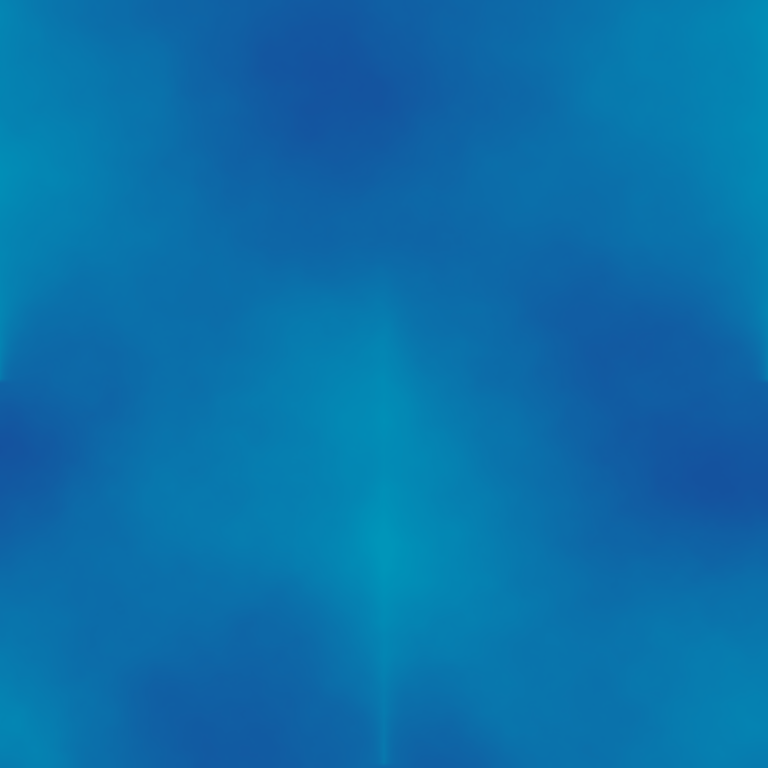
Give the GLSL for this background, as a WebGL 1 fragment shader.

```glsl
precision highp float;
// Soft blue and teal clouds with thin bright creases.
// Broad elliptical glows and shadows build a brightness field, cusped ridges
// rise at the centre and side edges, and fractal noise mottles the result.

uniform vec2 u_resolution;

const vec3 DEEP_BLUE = vec3(0.08, 0.32, 0.62);
const vec3 TEAL = vec3(0.0, 0.57, 0.72);
const float BASE_LEVEL = 0.38;
const float RIDGE_LEVEL = 0.30;
const float FLARE_LEVEL = 0.40;
const float RIDGE_WIDTH = 0.08;
const float FLARE_WIDTH = 0.12;
const float TIP_WIDTH = 0.008;
const float FLARE_START = 0.5;
const float WARP_AMOUNT = 0.10;
const float MOTTLE_AMOUNT = 0.24;
const float CLOUD_SCALE = 6.0;
const int OCTAVES = 6;

float hash(vec2 p) {
  vec3 q = fract(vec3(p.xyx) * 0.1031);
  q += dot(q, q.yzx + 33.33);
  return fract((q.x + q.y) * q.z);
}

float valueNoise(vec2 p) {
  vec2 cell = floor(p);
  vec2 f = fract(p);
  f = f * f * (3.0 - 2.0 * f);
  float low = mix(hash(cell), hash(cell + vec2(1.0, 0.0)), f.x);
  float high = mix(hash(cell + vec2(0.0, 1.0)), hash(cell + 1.0), f.x);
  return mix(low, high, f.y);
}

// Fractal noise centred on zero
float fbm(vec2 p) {
  float sum = 0.0;
  float weight = 0.5;
  for (int i = 0; i < OCTAVES; i++) {
    sum += weight * (valueNoise(p) - 0.5);
    p = p * 2.03 + 17.3;
    weight *= 0.53;
  }
  return sum;
}

// Soft elliptical spot
float spot(vec2 p, vec2 center, vec2 radii) {
  vec2 d = (p - center) / radii;
  return exp(-dot(d, d));
}

// Crease with a sharp crest that widens upward from a narrow tip
float crease(float dist, float height, float width) {
  float w = mix(TIP_WIDTH, width, smoothstep(0.0, 0.3, height));
  return exp(-abs(dist) / w) * smoothstep(0.0, 0.008, height);
}

float glows(vec2 p) {
  return 0.32 * spot(p, vec2(0.50, 0.38), vec2(0.22, 0.25))
       + 0.18 * spot(p, vec2(0.61, 0.20), vec2(0.14, 0.12))
       + 0.13 * spot(p, vec2(0.25, 0.42), vec2(0.13, 0.13))
       + 0.15 * spot(p, vec2(0.10, 0.77), vec2(0.14, 0.16))
       + 0.18 * spot(p, vec2(0.90, 0.88), vec2(0.20, 0.16))
       + 0.40 * spot(p, vec2(0.00, 0.06), vec2(0.12, 0.14))
       + 0.35 * spot(p, vec2(0.97, 0.06), vec2(0.20, 0.14));
}

float shadows(vec2 p) {
  return 0.36 * spot(p, vec2(0.43, 0.90), vec2(0.16, 0.18))
       + 0.28 * spot(p, vec2(0.77, 0.57), vec2(0.17, 0.12))
       + 0.36 * spot(p, vec2(0.95, 0.38), vec2(0.17, 0.13))
       + 0.36 * spot(p, vec2(0.00, 0.42), vec2(0.15, 0.10))
       + 0.27 * spot(p, vec2(0.31, 0.07), vec2(0.14, 0.15))
       + 0.15 * spot(p, vec2(0.17, 1.00), vec2(0.12, 0.08))
       + 0.15 * spot(p, vec2(0.58, 0.00), vec2(0.10, 0.06));
}

void main() {
  vec2 uv = gl_FragCoord.xy / u_resolution;

  // Cloudy distortion of the broad shapes
  vec2 warp = vec2(fbm(uv * CLOUD_SCALE), fbm(uv * CLOUD_SCALE + 41.7));
  vec2 p = uv + WARP_AMOUNT * warp;
  float level = BASE_LEVEL + glows(p) - shadows(p);

  // Central ridge fades at its top; side flares start halfway up
  float ridgeFade = 1.0 - smoothstep(0.5, 0.72, p.y);
  level += RIDGE_LEVEL * ridgeFade * crease(uv.x - 0.5, uv.y, RIDGE_WIDTH);
  float edgeDistance = min(uv.x, 1.0 - uv.x);
  level += FLARE_LEVEL * crease(edgeDistance, uv.y - FLARE_START, FLARE_WIDTH);

  // Fine mottling
  level += MOTTLE_AMOUNT * fbm(uv * CLOUD_SCALE * 1.7 + 9.1);

  gl_FragColor = vec4(mix(DEEP_BLUE, TEAL, clamp(level, 0.0, 1.05)), 1.0);
}
```
